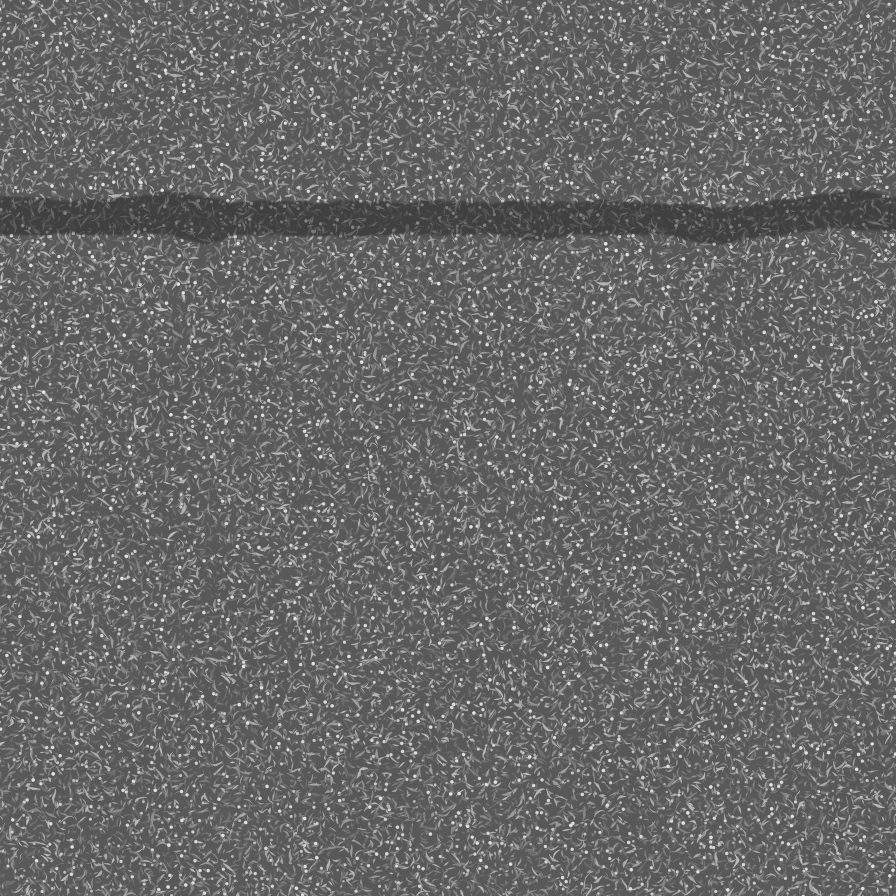
Write a WebGL 1 fragment shader that draws this texture.

```glsl
precision highp float;
uniform vec2 u_resolution;

vec2 hash2(vec2 p) {
  return fract(sin(vec2(dot(p, vec2(127.1, 311.7)), dot(p, vec2(269.5, 183.3)))) * 43758.545);
}

float bump(float x, float center, float width) {
  float d = (x - center) / width;
  return exp(-d * d);
}

// Curved, tapered fibres: one per cell, overlapping neighbouring cells
float fibres(vec2 uv, float cells, float seed, float pixel) {
  vec2 p = uv * cells;
  vec2 home = floor(p);
  float aa = 0.75 * pixel * cells;
  float light = 0.0;
  for (int j = -1; j <= 1; j++) {
    for (int i = -1; i <= 1; i++) {
      vec2 cell = home + vec2(float(i), float(j));
      vec2 place = hash2(cell + seed);
      vec2 shape = hash2(cell + seed + 41.3);
      vec2 look = hash2(cell + seed + 87.9);
      float angle = shape.x * 6.2832;
      vec2 d = p - cell - place;
      d = vec2(d.x * cos(angle) + d.y * sin(angle), d.y * cos(angle) - d.x * sin(angle));
      d.y += (look.y - 0.5) * 1.6 * d.x * d.x;
      float halfLength = mix(0.18, 0.62, shape.y * shape.y);
      float along = clamp(abs(d.x) / halfLength, 0.0, 1.0);
      float width = mix(0.07, 0.15, look.y) * (1.0 - 0.65 * along);
      float dist = length(vec2(max(abs(d.x) - halfLength, 0.0), d.y));
      float tone = mix(0.08, 0.40, look.x * look.x);
      light = max(light, tone * (1.0 - smoothstep(width - aa, width + aa, dist)));
    }
  }
  return light;
}

// Sparse pale grains
float grains(vec2 uv, float cells, float pixel) {
  vec2 p = uv * cells;
  vec2 home = floor(p);
  float aa = 0.7 * pixel * cells;
  float light = 0.0;
  for (int j = -1; j <= 1; j++) {
    for (int i = -1; i <= 1; i++) {
      vec2 cell = home + vec2(float(i), float(j));
      vec2 look = hash2(cell + 19.7);
      float dist = length(p - cell - hash2(cell + 63.1));
      float radius = mix(0.13, 0.22, look.y);
      float dot0 = 1.0 - smoothstep(radius - aa, radius + aa, dist);
      light = max(light, dot0 * step(look.x, 0.42) * mix(0.28, 0.55, look.y));
    }
  }
  return light;
}

// Dark horizontal seam with separately worn upper and lower edges
float seam(vec2 uv, float pixel) {
  float x = uv.x;
  float ripple = 0.0010 * sin(x * 67.0) + 0.0008 * sin(x * 131.0 + 1.7) + 0.0005 * sin(x * 283.0);
  float top = 0.775 + 0.005 * bump(x, 0.0, 0.08) + 0.010 * bump(x, 0.185, 0.05)
    - 0.006 * bump(x, 0.80, 0.05) + 0.012 * bump(x, 0.95, 0.055) + ripple;
  float bottom = 0.738 - 0.010 * bump(x, 0.23, 0.025) - 0.003 * bump(x, 0.37, 0.04)
    - 0.007 * bump(x, 0.60, 0.025) - 0.011 * bump(x, 0.805, 0.04)
    + 0.007 * bump(x, 0.945, 0.05) - 0.8 * ripple;
  float soft = 0.0012 + pixel;
  return smoothstep(bottom - soft, bottom + soft, uv.y)
    * (1.0 - smoothstep(top - soft, top + soft, uv.y));
}

void main() {
  vec2 uv = gl_FragCoord.xy / u_resolution;
  float pixel = 1.0 / min(u_resolution.x, u_resolution.y);
  vec2 warped = uv + 0.0007 * sin(uv.yx * vec2(410.0, 370.0) + 0.8);

  float light = fibres(warped, 74.0, 3.0, pixel);
  light = max(light, fibres(warped, 93.0, 17.0, pixel));
  light = max(light, fibres(warped, 112.0, 31.0, pixel));
  light = max(light, grains(uv, 108.0, pixel));

  // Slow unevenness of the ground
  float ground = 0.347 + 0.004 * sin(uv.x * 23.0 + 2.0 * sin(uv.y * 17.0));
  float dark = seam(uv, pixel);
  float value = mix(ground, 0.25, dark) + light * mix(1.0, 0.5, dark);
  gl_FragColor = vec4(vec3(value) + vec3(0.0, 0.003, -0.002) * light, 1.0);
}
```
